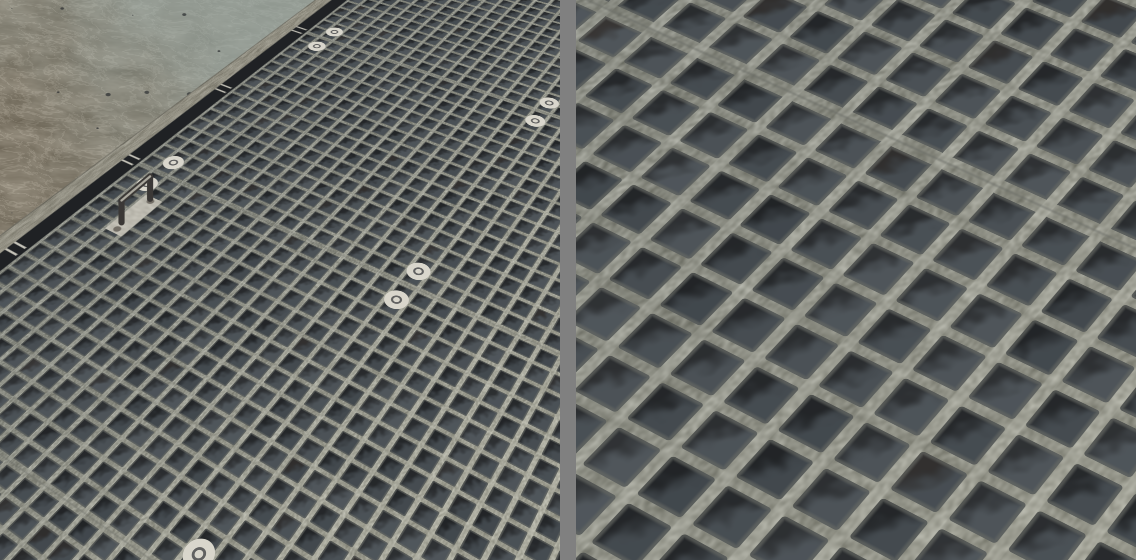
Left, the full canvas; right, a detail of the centre.
Reproduce this texture procedurally as a Shadertoy shader.

```glsl
#define VANISH_RIGHT 1.9      // where bars parallel to the curb converge
#define VANISH_LEFT -2.6      // where cross bars converge
#define PITCH vec2(0.0304, 0.0481)
#define LATTICE_ORIGIN vec2(-1.2325, 2.205)
#define PANEL_ROWS 16.0
#define WASHER_COLUMNS 15.0
#define OPENING vec2(0.4, 0.41)  // half size of a hole, in cells
#define WASHER_RADIUS 0.56
#define GRATING_EDGE -1.28
#define CURB_INNER -1.308
#define CURB_OUTER -1.338

const vec3 BAR_DULL = vec3(0.53, 0.54, 0.51);
const vec3 BAR_BRIGHT = vec3(0.67, 0.67, 0.62);
const vec3 HOLE_DARK = vec3(0.16, 0.17, 0.18);
const vec3 HOLE_LIGHT = vec3(0.285, 0.31, 0.33);
const vec3 WALL = vec3(0.40, 0.41, 0.39);
const vec3 METAL = vec3(0.77, 0.76, 0.72);
const vec3 MUD = vec3(0.53, 0.50, 0.44);
const vec3 SKY_WATER = vec3(0.59, 0.62, 0.59);

vec2 hash2(vec2 p) {
    vec3 a = fract(p.xyx * vec3(0.1031, 0.1030, 0.0973));
    a += dot(a, a.yzx + 33.33);
    return fract((a.xx + a.yz) * a.zy);
}

float cornerSlope(vec2 cell, vec2 corner, vec2 f) {
    return dot(hash2(cell + corner) * 2.0 - 1.0, f - corner);
}

float gradientNoise(vec2 p) {
    vec2 c = floor(p), f = fract(p);
    vec2 s = f * f * f * (f * (f * 6.0 - 15.0) + 10.0);
    return mix(mix(cornerSlope(c, vec2(0, 0), f), cornerSlope(c, vec2(1, 0), f), s.x),
               mix(cornerSlope(c, vec2(0, 1), f), cornerSlope(c, vec2(1, 1), f), s.x), s.y);
}

float fbm(vec2 p) {
    float sum = 0.0, gain = 1.0;
    for (int i = 0; i < 4; i++) {
        sum += gain * gradientNoise(p);
        p = p * 2.0 + 17.3;
        gain *= 0.6;
    }
    return sum;
}

float box(vec2 p, vec2 halfSize, float radius) {
    vec2 d = abs(p) - halfSize + radius;
    return length(max(d, 0.0)) + min(max(d.x, d.y), 0.0) - radius;
}

float segment(vec2 p, vec2 a, vec2 b) {
    vec2 ab = b - a;
    return length(p - a - ab * clamp(dot(p - a, ab) / dot(ab, ab), 0.0, 1.0));
}

float fill(float d, float pixel) { return 1.0 - smoothstep(-pixel, pixel, d); }

// Rippled water over mud, with scattered dark specks
vec3 water(vec2 uv, float pixel) {
    float clear = smoothstep(0.1, 0.75, uv.x + 0.8 * (uv.y - 0.6) + 0.1 * fbm(uv * 6.0));
    vec2 flow = uv * vec2(22.0, 56.0) + 0.8 * gradientNoise(uv * 14.0);
    flow.y += 10.0 * uv.x;
    float crest = 1.0 - smoothstep(0.0, 0.16, abs(fbm(flow)));
    float ripple = 0.7 * fbm(flow * 0.6 + 5.0) + 0.35 * crest - 0.12;
    vec3 color = mix(MUD, SKY_WATER, clear) + ripple * mix(0.17, 0.06, clear);
    vec2 grid = uv * 14.0, rnd = hash2(floor(grid));
    float speck = length((fract(grid) - 0.2 - 0.6 * rnd) * vec2(0.8, 1.2)) - 0.06 * rnd.x;
    return mix(color, HOLE_DARK, 0.7 * step(0.65, rnd.y) * fill(speck, pixel * 14.0));
}

// Bars, holes, panel seams and paired washers; g counts cells
vec3 grating(vec2 g, vec2 uv) {
    vec2 px = fwidth(g);
    float aa = 0.3 * length(px);
    vec2 lattice = g + vec2(0.5, 0.0);
    vec2 f = fract(lattice) - 0.5, rnd = hash2(floor(lattice) + 70.0);
    float seam = abs(mod(g.y + 0.5 * PANEL_ROWS, PANEL_ROWS) - 0.5 * PANEL_ROWS);

    // Bars running along the curb catch more light than cross bars
    float light = smoothstep(-0.55, 0.4, 0.5 * uv.x - 0.6 * uv.y);
    vec3 bar = mix(BAR_DULL, BAR_BRIGHT, light);
    bar -= 0.06 * smoothstep(0.02, -0.02, abs(f.x) - OPENING.x);
    bar += 0.09 * gradientNoise(g * 1.7) + 0.14 * gradientNoise(g * vec2(11.0, 7.0));

    // Deep hole, darkest under its far corner, with a thin lit rim
    float depth = smoothstep(-0.35, 0.15, f.x - 0.6 * f.y + 0.3 * gradientNoise(g * 4.0));
    vec3 hole = mix(HOLE_DARK, HOLE_LIGHT, depth) + 0.06 * (rnd.x - 0.5);
    hole = mix(hole, vec3(0.25, 0.22, 0.20), 0.5 * smoothstep(0.9, 1.0, rnd.y) * (1.0 - depth));
    float opening = max(box(f, OPENING, 0.06), 0.16 - seam);
    hole = mix(hole, WALL, 0.65 * smoothstep(-0.09, -0.02, opening));
    vec3 color = mix(bar, hole, fill(opening, aa));
    color = mix(color, WALL, 0.4 * fill(seam - 0.025, px.y));

    float r = length(vec2(mod(g.x + 0.5 * WASHER_COLUMNS, WASHER_COLUMNS)
                          - 0.5 * WASHER_COLUMNS, seam - 1.04));
    color = mix(color, METAL + 0.08, fill(r - WASHER_RADIUS, aa));
    return mix(color, vec3(0.38), fill(abs(r - 0.2) - 0.05, aa));
}

void mainImage(out vec4 fragColor, in vec2 fragCoord) {
    vec2 uv = fragCoord / iResolution.xy;
    float pixel = 0.7 / iResolution.y;

    // Perspective map onto the deck plane
    vec2 deck = (uv.x - vec2(VANISH_RIGHT, VANISH_LEFT)) / (2.0 - uv.y);
    vec2 px = 0.6 * fwidth(deck);
    vec3 color = grating((deck - LATTICE_ORIGIN) / PITCH, uv);

    // Shadow gap with pronged brackets, then curb and water
    color = mix(color, vec3(0.12, 0.13, 0.14), fill(deck.x - GRATING_EDGE, px.x));
    float halfPanel = 0.5 * PANEL_ROWS * PITCH.y;
    float along = mod(deck.y - LATTICE_ORIGIN.y + 0.5 * halfPanel, halfPanel) - 0.5 * halfPanel;
    float prong = box(vec2(deck.x + 1.298, abs(along) - 0.013), vec2(0.013, 0.003), 0.0);
    color = mix(color, METAL, fill(prong, px.y));
    vec3 curb = vec3(0.57, 0.56, 0.51) + 0.12 * fbm(deck * vec2(160.0, 18.0));
    color = mix(color, curb, fill(deck.x - CURB_INNER, px.x));
    color = mix(color, curb * 0.75, fill(abs(deck.x - CURB_OUTER) - 0.002, px.x));
    color = mix(color, water(uv, pixel), fill(deck.x - CURB_OUTER, px.x));

    // Base plate with two bolts, and a bent handle
    vec2 plate = deck - vec2(-1.2, 2.052);
    color = mix(color, METAL - 0.03 + 0.08 * gradientNoise(deck * 90.0),
                fill(box(plate, vec2(0.0165, 0.072), 0.002), px.x));
    float bolt = length(vec2(plate.x * 1.5, abs(plate.y) - 0.058)) - 0.009;
    color = mix(color, vec3(0.45, 0.43, 0.40), fill(bolt, px.y));
    vec2 nearTop = vec2(0.217, 0.642), farTop = vec2(0.268, 0.685);
    float handle = min(segment(uv, nearTop, farTop),
                       min(segment(uv, nearTop, vec2(0.217, 0.603)),
                           segment(uv, farTop, vec2(0.268, 0.645))));
    color = mix(color, vec3(0.23, 0.22, 0.21), fill(handle - 0.0055, pixel));
    color = mix(color, METAL - 0.1, fill(segment(uv, nearTop, farTop) - 0.002, pixel));
    fragColor = vec4(clamp(color, 0.0, 1.0), 1.0);
}
```
